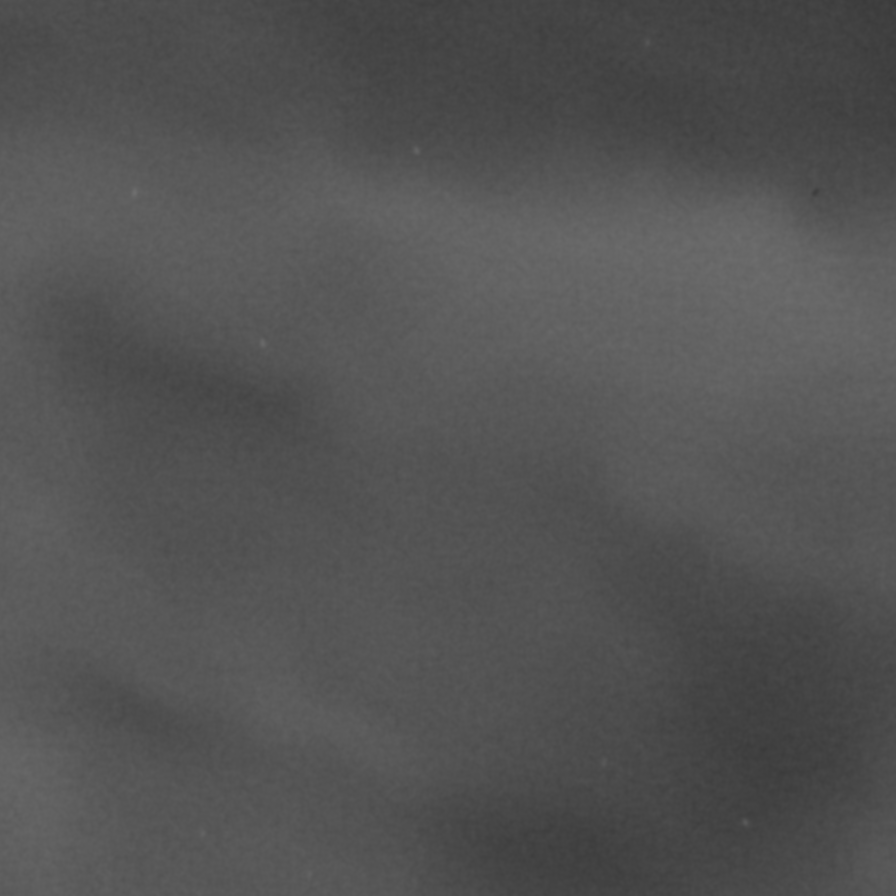
Give the GLSL for this texture, as a three.js fragment shader.

```glsl
// Soft grey haze: broad slanted light and dark drifts, fine grain and a few dust specks.
varying vec2 vUv;

#define BASE_GREY 0.337
#define DRIFT_SCALE 3.5
#define DRIFT_CONTRAST 0.055
#define DRIFT_SLOPE -0.38
#define GRAIN_SCALE 105.0
#define GRAIN_CONTRAST 0.026
#define SPECK_COUNT 9
#define SPECK_RADIUS 0.0045
#define SPECK_CONTRAST 0.075

vec2 hash2(vec2 p) {
  vec2 q = vec2(dot(p, vec2(127.1, 311.7)), dot(p, vec2(269.5, 183.3)));
  return fract(sin(q) * 43758.55);
}

// Gradient noise, roughly -0.7 to 0.7
float corner(vec2 cell, vec2 local, vec2 offset) {
  return dot(hash2(cell + offset) * 2.0 - 1.0, local - offset);
}

float gradientNoise(vec2 p) {
  vec2 cell = floor(p);
  vec2 f = fract(p);
  vec2 u = f * f * f * (f * (f * 6.0 - 15.0) + 10.0);
  float low = mix(corner(cell, f, vec2(0.0)), corner(cell, f, vec2(1.0, 0.0)), u.x);
  float high = mix(corner(cell, f, vec2(0.0, 1.0)), corner(cell, f, vec2(1.0)), u.x);
  return mix(low, high, u.y);
}

float fbm(vec2 p) {
  float sum = 0.0;
  float weight = 1.0;
  for (int i = 0; i < 5; i++) {
    sum += weight * gradientNoise(p);
    p = mat2(1.6, 1.2, -1.2, 1.6) * p + 7.3;
    weight *= 0.5;
  }
  return sum;
}

vec2 rotate(vec2 p, float angle) {
  float c = cos(angle);
  float s = sin(angle);
  return vec2(c * p.x + s * p.y, c * p.y - s * p.x);
}

// Gaussian ellipse, its long axis turned by angle
float softPatch(vec2 p, vec2 centre, vec2 size, float angle) {
  vec2 q = rotate(p - centre, angle) / size;
  return exp(-dot(q, q));
}

// Large shapes: dark upper sky, pale bands, dim streaks
float broadTone(vec2 p) {
  float tone = 0.0;
  float skyEdge = p.y + 0.07 * p.x;
  tone -= mix(0.035, 0.085, smoothstep(0.0, 0.6, p.x)) * smoothstep(0.77, 0.95, skyEdge);
  tone += 0.045 * softPatch(p, vec2(0.40, 0.74), vec2(0.55, 0.085), -0.08);
  tone += 0.050 * softPatch(p, vec2(0.94, 0.62), vec2(0.24, 0.17), -0.4);
  tone += 0.022 * softPatch(p, vec2(0.60, 0.65), vec2(0.25, 0.06), -0.45);
  tone += 0.030 * softPatch(p, vec2(0.00, 0.35), vec2(0.10, 0.50), 0.0);
  tone += 0.030 * softPatch(p, vec2(0.36, 0.19), vec2(0.26, 0.035), -0.30);
  tone -= 0.055 * softPatch(p, vec2(0.22, 0.58), vec2(0.20, 0.045), -0.40);
  tone -= 0.022 * softPatch(p, vec2(0.52, 0.36), vec2(0.24, 0.13), -0.3);
  tone -= 0.055 * softPatch(p, vec2(0.57, 0.04), vec2(0.17, 0.09), -0.2);
  tone -= 0.055 * softPatch(p, vec2(0.84, 0.18), vec2(0.24, 0.13), 0.5);
  tone -= 0.025 * softPatch(p, vec2(0.12, 0.20), vec2(0.13, 0.05), -0.3);
  return tone;
}

// Tiny blurred dust, mostly pale
float dust(vec2 p) {
  float sum = 0.0;
  for (int i = 0; i < SPECK_COUNT; i++) {
    float id = float(i);
    vec2 centre = hash2(vec2(id, 4.7));
    vec2 shape = hash2(vec2(id, 9.2));
    float polarity = i == 0 ? -1.0 : 0.4 + 0.6 * shape.x;
    vec2 size = SPECK_RADIUS * vec2(0.8, 0.9 + 0.7 * shape.y);
    sum += polarity * softPatch(p, centre, size, shape.x - 0.5);
  }
  return sum;
}

void main() {
  // Bend the large shapes so that their outlines wander
  vec2 bend = vec2(fbm(vUv * 4.0 + 11.0), fbm(vUv * 4.0 + 37.0));
  vec2 warped = vUv + 0.045 * bend;

  vec2 along = rotate(vUv, DRIFT_SLOPE) * vec2(0.6, 1.3);
  float drift = fbm(along * DRIFT_SCALE + 0.3 * bend + 3.0);
  float grain = gradientNoise(vUv * GRAIN_SCALE) + 0.7 * gradientNoise(vUv * GRAIN_SCALE * 1.9 + 5.0);

  float grey = BASE_GREY + broadTone(warped);
  grey += DRIFT_CONTRAST * drift + GRAIN_CONTRAST * grain + SPECK_CONTRAST * dust(vUv);
  gl_FragColor = vec4(vec3(clamp(grey, 0.0, 1.0)), 1.0);
}
```
